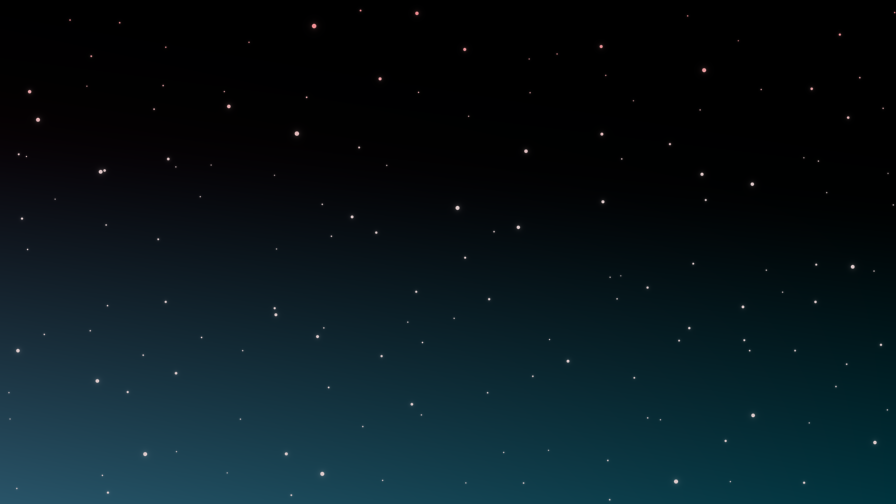
Reproduce this background procedurally as a Shadertoy shader.

```glsl
// Night sky: black overhead, sinking into a blue-teal glow along the bottom.
// Each colour channel of the glow fades out at its own height, tilted from left
// to right; layers of jittered grid cells scatter small pinkish stars on top.

#define GLOW_LEFT   vec3(0.160, 0.330, 0.410)
#define GLOW_RIGHT  vec3(0.000, 0.200, 0.240)
#define FADE_LEFT   vec3(0.850, 0.710, 0.740)
#define FADE_RIGHT  vec3(0.600, 0.580, 0.580)
#define FADE_SOFT   0.006
#define STAR_LOW    vec3(0.880, 0.800, 0.800)
#define STAR_HIGH   vec3(0.950, 0.550, 0.570)
#define STAR_LAYERS 2
#define STAR_ROWS   7.0
#define STAR_CHANCE 0.88
#define STAR_RADIUS vec2(0.0010, 0.0042)
#define HALO_GAIN   0.38

// Three random values in 0..1 from a cell index
vec3 hash3(vec2 cell) {
    vec3 q = fract(cell.xyx * vec3(0.1031, 0.1030, 0.0973));
    q += dot(q, q.yxz + 33.33);
    return fract((q.xxy + q.yzz) * q.zyx);
}

// Vertical fade with a rounded toe; the slope and hue vary across the width
vec3 skyGlow(vec2 uv) {
    vec3 glow = mix(GLOW_LEFT, GLOW_RIGHT, uv.x);
    vec3 fadeHeight = mix(FADE_LEFT, FADE_RIGHT, uv.x);
    vec3 level = 1.0 - uv.y / fadeHeight;
    return glow * 0.5 * (level + sqrt(level * level + FADE_SOFT));
}

// Light of one star layer: at most one star per cell, kept clear of the borders
float starLayer(vec2 p, float layer, float pixel) {
    vec2 grid = p * STAR_ROWS + layer * vec2(0.37, 0.53);
    vec2 cell = floor(grid);
    vec3 place = hash3(cell + 17.0 + layer * 71.0);
    vec3 traits = hash3(cell + 131.0 + layer * 43.0);

    vec2 center = mix(vec2(0.12), vec2(0.88), place.xy);
    float dist = length(fract(grid) - center) / STAR_ROWS;
    float size = traits.x * traits.x * traits.x;
    float radius = mix(STAR_RADIUS.x, STAR_RADIUS.y, size);

    float core = 1.0 - smoothstep(radius - pixel, radius + pixel, dist);
    float halo = HALO_GAIN * exp(-dist / (radius * 0.9 + 0.0004));
    float brightness = mix(0.55, 1.0, sqrt(traits.x));
    return step(place.z, STAR_CHANCE) * brightness * (core + halo);
}

void mainImage(out vec4 fragColor, in vec2 fragCoord) {
    vec2 uv = fragCoord / iResolution.xy;
    vec2 p = fragCoord / iResolution.y;
    float pixel = 1.0 / iResolution.y;

    // Stars turn redder toward the top
    vec3 starColor = mix(STAR_LOW, STAR_HIGH, smoothstep(0.6, 1.0, uv.y));
    float starLight = 0.0;
    for (int i = 0; i < STAR_LAYERS; i++) {
        starLight += starLayer(p, float(i), pixel);
    }

    vec3 color = mix(skyGlow(uv), starColor, min(starLight, 1.0));
    fragColor = vec4(color, 1.0);
}
```
